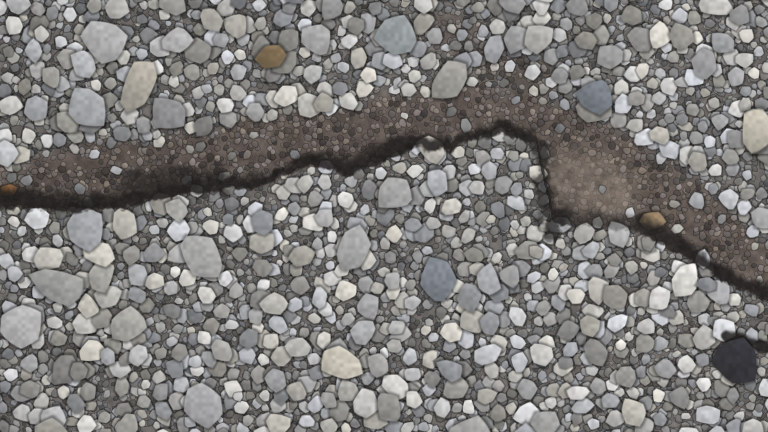
Reproduce this texture procedurally as a WebGL 1 fragment shader.

```glsl
precision highp float;
uniform vec2 u_resolution;

float hash(vec2 p) {
  vec3 q = fract(vec3(p.xyx) * 0.1031);
  q += dot(q, q.yzx + 33.33);
  return fract((q.x + q.y) * q.z);
}

float noise(vec2 p) {
  vec2 i = floor(p), f = fract(p);
  f = f * f * (3.0 - 2.0 * f);
  return mix(mix(hash(i), hash(i + vec2(1, 0)), f.x),
             mix(hash(i + vec2(0, 1)), hash(i + vec2(1, 1)), f.x), f.y);
}

float fbm(vec2 p) {
  return 0.55 * noise(p) + 0.3 * noise(p * 2.1 + 7.0) + 0.15 * noise(p * 4.3 + 19.0);
}

float segment(vec2 p, vec2 a, vec2 b) {
  vec2 d = b - a;
  return length(p - a - d * clamp(dot(p - a, d) / dot(d, d), 0.0, 1.0));
}

float leg(float x, float a, float b, float rise) {
  return rise * clamp((x - a) / (b - a), 0.0, 1.0);
}

// Lower lip of the broken band
float lowerEdge(float x) {
  return 0.525 + leg(x, 0.0, 0.14, -0.016) + leg(x, 0.14, 0.28, 0.01)
    + leg(x, 0.28, 0.5, 0.046) + leg(x, 0.5, 0.58, -0.005)
    + leg(x, 0.58, 0.72, 0.058) + leg(x, 0.72, 0.81, -0.023)
    + leg(x, 0.81, 0.96, 0.065) + leg(x, 0.96, 1.04, -0.007)
    + leg(x, 1.04, 1.16, 0.041) + leg(x, 1.16, 1.24, -0.03)
    + leg(x, 1.24, 1.28, -0.18) + leg(x, 1.28, 1.48, -0.016)
    + leg(x, 1.48, 1.67, -0.116) + leg(x, 1.67, 1.78, -0.046);
}

// Crumbled upper limit of the band
float upperEdge(float x) {
  return 0.62 + leg(x, 0.0, 0.46, 0.08) + leg(x, 0.46, 0.67, 0.057)
    + leg(x, 0.67, 1.11, 0.046) + leg(x, 1.11, 1.3, -0.034)
    + leg(x, 1.3, 1.57, -0.163) + leg(x, 1.57, 1.78, -0.17);
}

float brokenBand(vec2 p) {
  float low = lowerEdge(p.x), high = upperEdge(p.x) + (fbm(p * 18.0) - 0.5) * 0.06;
  float band = smoothstep(low - 0.01, low + 0.01, p.y) * (1.0 - smoothstep(high - 0.03, high + 0.03, p.y));
  float smear = 1.0 - smoothstep(0.02, 0.07, segment(p, vec2(1.03, 0.93), vec2(1.24, 0.82)));
  return max(band, 0.65 * smear);
}

// Irregular rounded polygon
float pebble(vec2 q, float r, vec2 seed) {
  float d = -1.0;
  for (int k = 0; k < 6; k++) {
    float n = float(k), a = (n + 0.7 * hash(seed + n * 3.7)) * 1.0472;
    d = max(d, dot(q, vec2(cos(a), sin(a))) - r * (0.72 + 0.4 * hash(seed + n * 5.3 + 11.0)));
  }
  return mix(d, length(q) - r, 0.3);
}

vec3 stone(vec3 col, vec2 p, vec2 center, vec2 size, float angle, vec3 tint) {
  float c = cos(angle), s = sin(angle), soft = max(0.0022, 0.8 / u_resolution.y);
  vec2 q = p - center;
  vec2 local = vec2(c * q.x + s * q.y, c * q.y - s * q.x) * vec2(size.y / size.x, 1.0);
  float d = pebble(local, size.y, floor(center * 913.0));
  float shade = 0.96 + 0.09 * dot(q, vec2(0.5, 0.8)) / size.y + 0.16 * (noise(p * 110.0) - 0.5);
  col *= 1.0 - 0.38 * (1.0 - smoothstep(0.0, min(0.4 * size.y, 0.009), d));
  return mix(col, tint * shade, 1.0 - smoothstep(-soft, soft, d));
}

vec3 stoneLayer(vec3 col, vec2 p, float cell, float density, float seed, vec2 tone, float avoid) {
  for (int n = 0; n < 9; n++) {
    vec2 id = floor(p / cell) + vec2(mod(float(n), 3.0), floor(float(n) / 3.0)) - 1.0;
    vec2 key = id + seed;
    vec2 center = (id + 0.1 + 0.8 * vec2(hash(key), hash(key + 41.7))) * cell;
    if (hash(key + 83.1) < density * (1.0 - avoid * brokenBand(center))) {
      float r = cell * mix(0.3, 0.52, hash(key + 17.3));
      vec2 size = vec2(r * mix(0.8, 1.35, hash(key + 29.9)), r);
      vec3 warmth = 1.0 + (hash(key + 61.3) - 0.4) * vec3(0.04, 0.01, -0.07);
      col = stone(col, p, center, size, 6.283 * hash(key + 71.0), mix(tone.x, tone.y, hash(key + 53.9)) * warmth);
    }
  }
  return col;
}

// Shadowed fissure and hollows
float fissures(vec2 p) {
  float rise = p.y - lowerEdge(p.x) + (fbm(p * 45.0) - 0.5) * 0.026;
  float depth = 0.018 + 0.028 * noise(vec2(p.x * 11.0, 2.0));
  float lip = smoothstep(-0.007, 0.004, rise) * (1.0 - smoothstep(depth * 0.55, depth * 1.3, rise));
  lip *= 1.0 - 0.55 * smoothstep(1.3, 1.34, p.x) * (1.0 - smoothstep(1.45, 1.5, p.x));
  float rough = (fbm(p * 38.0) - 0.5) * 0.045;
  float hollow = 1.0 - smoothstep(0.012, 0.045, segment(p, vec2(0.31, 0.575), vec2(0.5, 0.585)) + rough);
  float wall = 1.0 - smoothstep(0.008, 0.028, segment(p, vec2(1.25, 0.66), vec2(1.27, 0.46)) + rough);
  float branch = 1.0 - smoothstep(0.006, 0.018, segment(p, vec2(1.68, 0.225), vec2(1.79, 0.19)) + rough * 0.4);
  return max(max(lip, branch), 0.75 * max(hollow, wall));
}

void main() {
  vec2 p = gl_FragCoord.xy / u_resolution.y;
  float band = brokenBand(p);
  // Binder and loose crumbs
  vec3 col = vec3(0.4, 0.385, 0.375) * (0.75 + 0.5 * fbm(p * 55.0));
  col = stoneLayer(col, p, 0.015, 0.85, 5.0, vec2(0.28, 0.6), 0.0);
  col *= mix(vec3(1.0), vec3(0.91, 0.85, 0.82), band);
  float shelf = 1.0 - smoothstep(0.03, 0.1, segment(p, vec2(1.33, 0.59), vec2(1.41, 0.56)));
  col = mix(col, vec3(0.5, 0.46, 0.42) * (0.7 + 0.6 * fbm(p * 60.0)), 0.55 * shelf);
  // Aggregate from fine to coarse
  col = stoneLayer(col, p, 0.025, 0.85, 101.0, vec2(0.42, 0.76), 0.92);
  col = stoneLayer(col, p, 0.039, 0.75, 211.0, vec2(0.48, 0.85), 0.98);
  col = stoneLayer(col, p, 0.056, 0.46, 307.0, vec2(0.52, 0.84), 1.0);
  col = stoneLayer(col, p, 0.088, 0.16, 401.0, vec2(0.54, 0.78), 1.0);
  // Distinct larger stones
  col = stone(col, p, vec2(0.92, 0.92), vec2(0.044, 0.042), 0.2, vec3(0.58, 0.6, 0.61));
  col = stone(col, p, vec2(0.32, 0.8), vec2(0.06, 0.04), 1.2, vec3(0.67, 0.65, 0.61));
  col = stone(col, p, vec2(1.38, 0.78), vec2(0.042, 0.034), -0.2, vec3(0.46, 0.48, 0.51));
  col = stone(col, p, vec2(0.14, 0.34), vec2(0.06, 0.037), -0.2, vec3(0.62, 0.62, 0.61));
  col = stone(col, p, vec2(0.79, 0.16), vec2(0.044, 0.033), -0.3, vec3(0.78, 0.76, 0.71));
  col = stone(col, p, vec2(1.01, 0.35), vec2(0.042, 0.048), 0.1, vec3(0.48, 0.5, 0.53));
  col = stone(col, p, vec2(1.75, 0.7), vec2(0.058, 0.031), 1.5, vec3(0.74, 0.72, 0.67));
  col = stone(col, p, vec2(0.63, 0.87), vec2(0.036, 0.026), 0.2, vec3(0.5, 0.43, 0.33));
  col = stone(col, p, vec2(1.51, 0.49), vec2(0.029, 0.022), 0.1, vec3(0.56, 0.48, 0.38));
  col = stone(col, p, vec2(0.02, 0.56), vec2(0.021, 0.015), 0.3, vec3(0.56, 0.4, 0.26));
  // Deep shadow and the dark stone
  col = mix(col, vec3(0.13, 0.122, 0.118) * (0.7 + 0.6 * fbm(p * 80.0)), 0.88 * fissures(p));
  col = stone(col, p, vec2(1.7, 0.165), vec2(0.046, 0.056), 0.3, vec3(0.21, 0.21, 0.23));
  // Broad tonal drift
  col *= 0.94 + 0.14 * fbm(p * 5.0) + 0.03 * p.x;
  gl_FragColor = vec4(clamp(col, 0.0, 1.0), 1.0);
}
```
